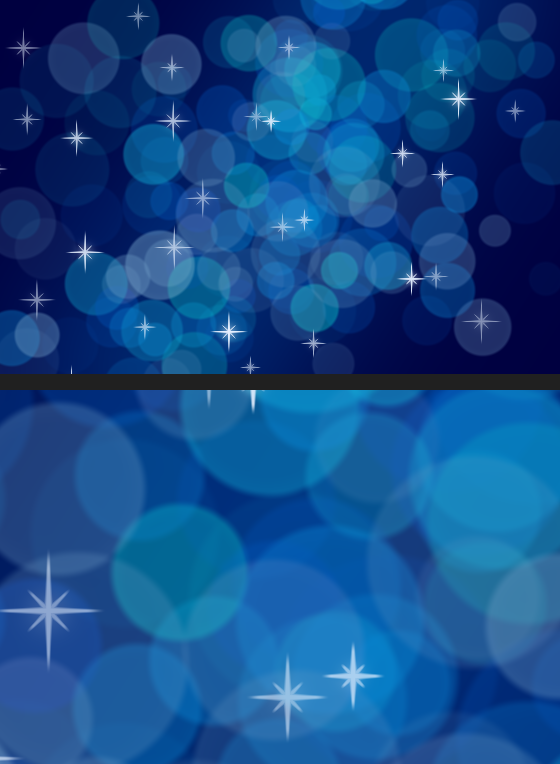
Top: the whole. Bottom: its middle third, enlarged.
Reproduce this background procedurally as a WebGL 1 fragment shader.

```glsl
precision highp float;
// Night-blue bokeh: translucent discs that lighten what lies below, heaped in
// clumps along a slanted band of haze, a sparser set spread over the canvas, and
// eight-pointed sparkles on top. Lengths are in canvas heights.

#define CLUMP_DISCS 125
#define LOOSE_DISCS 54
#define SPARKLES 29
#define CLUMPS 5.0
#define CLUMP_SPREAD 0.37
#define DISC_MIN 0.042
#define DISC_MAX 0.100
#define EDGE_SOFTNESS 0.0046
#define SPARKLE_REACH 0.058
#define RAY_WIDTH 0.0042
#define NIGHT vec3(0.0, 0.0, 0.25)
#define HAZE vec3(0.0, 0.15, 0.43)

uniform vec2 u_resolution;

vec3 hash3(float n) {
  vec3 p = fract(vec3(n) * vec3(0.1031, 0.1030, 0.0973));
  p += dot(p, p.yzx + 33.33);
  return fract((p.xxy + p.yzz) * p.zyx);
}

// Evenly spread points in the unit square.
vec2 lattice(float n) {
  return fract(vec2(0.31, 0.17) + n * vec2(0.7549, 0.5698));
}

vec2 bandStart(float aspect) { return vec2(0.30 * aspect, 0.02); }
vec2 bandEnd(float aspect) { return vec2(0.74 * aspect, 1.04); }

// Strength of the haze: 1 on the band's axis, falling to 0 far from it.
float hazeAt(vec2 p, float aspect) {
  vec2 a = bandStart(aspect);
  vec2 along = bandEnd(aspect) - a;
  float t = clamp(dot(p - a, along) / dot(along, along), 0.0, 1.0);
  vec2 away = p - a - along * t;
  return exp(-dot(away, away) * 6.5);
}

// Clumps sit at even steps along the band, on alternate sides of its axis.
vec2 clumpCentre(float index, float aspect) {
  vec2 a = bandStart(aspect);
  vec2 along = bandEnd(aspect) - a;
  vec2 across = normalize(vec2(along.y, -along.x));
  float side = mod(index, 2.0) * 2.0 - 1.0;
  return a + along * (0.08 + 0.86 * index / (CLUMPS - 1.0)) + across * side * 0.13;
}

vec3 discColour(float pick) {
  vec3 c = vec3(0.0, 0.34, 0.74);                                // blue
  c = mix(c, vec3(0.03, 0.54, 0.84), step(0.22, pick));          // azure
  c = mix(c, vec3(0.06, 0.70, 0.86), step(0.45, pick));          // cyan
  c = mix(c, vec3(0.02, 0.76, 0.78), step(0.68, pick));          // teal
  return mix(c, vec3(0.44, 0.62, 0.78), step(0.81, pick));       // pale
}

// Flat translucent disc that only lightens, with a faintly brighter rim.
vec3 addDisc(vec3 under, vec2 offset, float radius, vec3 tint, float alpha) {
  float d = length(offset) - radius;
  float fill = 1.0 - smoothstep(-EDGE_SOFTNESS, EDGE_SOFTNESS, d);
  float rim = smoothstep(-0.25 * radius, 0.0, d);
  return mix(under, max(under, tint), fill * alpha * (0.95 + 0.10 * rim));
}

// Tapering spike pair along the x axis.
float spike(vec2 p, float reach, float width) {
  float taper = max(1.0 - abs(p.x) / reach, 0.0);
  float halfWidth = width * taper * taper + 0.0005;
  float body = 1.0 - smoothstep(0.3 * halfWidth, halfWidth + 0.0016, abs(p.y));
  return body * smoothstep(0.0, 0.35, taper);
}

float sparkle(vec2 p, float reach) {
  vec2 diagonal = vec2(p.x + p.y, p.y - p.x) * 0.7071;
  float cross4 = max(spike(p, reach * 0.9, RAY_WIDTH), spike(p.yx, reach, RAY_WIDTH));
  float minor = max(spike(diagonal, reach * 0.5, RAY_WIDTH * 0.8),
                    spike(diagonal.yx, reach * 0.5, RAY_WIDTH * 0.8));
  return max(cross4, minor * 0.85);
}

void main() {
  vec2 p = gl_FragCoord.xy / u_resolution.y;
  float aspect = u_resolution.x / u_resolution.y;

  // Hazy backdrop.
  vec3 colour = mix(NIGHT, HAZE, hazeAt(p, aspect));

  // Loose discs, fainter far from the band.
  for (int i = 0; i < LOOSE_DISCS; i++) {
    float n = float(i);
    vec3 h = hash3(n + 211.0);
    vec3 k = hash3(n + 397.0);
    vec2 centre = lattice(n) * vec2(aspect, 1.0) + (k.xy - 0.5) * 0.12;
    float alpha = mix(0.08, 0.42, h.z * h.z) * mix(0.8, 1.0, hazeAt(centre, aspect));
    colour = addDisc(colour, p - centre, mix(DISC_MIN, DISC_MAX, h.x),
                     discColour(h.y), alpha);
  }

  // Discs heaped around the clump centres.
  for (int i = 0; i < CLUMP_DISCS; i++) {
    float n = float(i);
    vec3 h = hash3(n + 17.0);
    vec3 k = hash3(n + 613.0);
    vec3 m = hash3(n + 1049.0);
    vec2 scatter = (k.xy + m.xy + vec2(k.z, m.z) - 1.5) * CLUMP_SPREAD;
    vec2 centre = clumpCentre(mod(n, CLUMPS), aspect) + scatter;
    colour = addDisc(colour, p - centre, mix(DISC_MIN, DISC_MAX, h.x),
                     discColour(h.y), mix(0.12, 0.46, h.z));
  }

  // Sparkles with a soft glow.
  for (int i = 0; i < SPARKLES; i++) {
    float n = float(i);
    vec3 h = hash3(n + 829.0);
    vec2 centre = lattice(n + 60.5) * vec2(aspect, 1.0) + (h.xy - 0.5) * 0.2;
    vec2 q = p - centre;
    float reach = SPARKLE_REACH * mix(0.55, 1.1, h.x);
    float power = mix(0.45, 1.0, h.z);
    float glow = exp(-dot(q, q) / (reach * reach * 0.12)) * 0.45 * power * power;
    float light = max(sparkle(q, reach) * power, glow);
    colour = mix(colour, vec3(0.90, 0.94, 1.0), light);
  }

  gl_FragColor = vec4(colour, 1.0);
}
```
